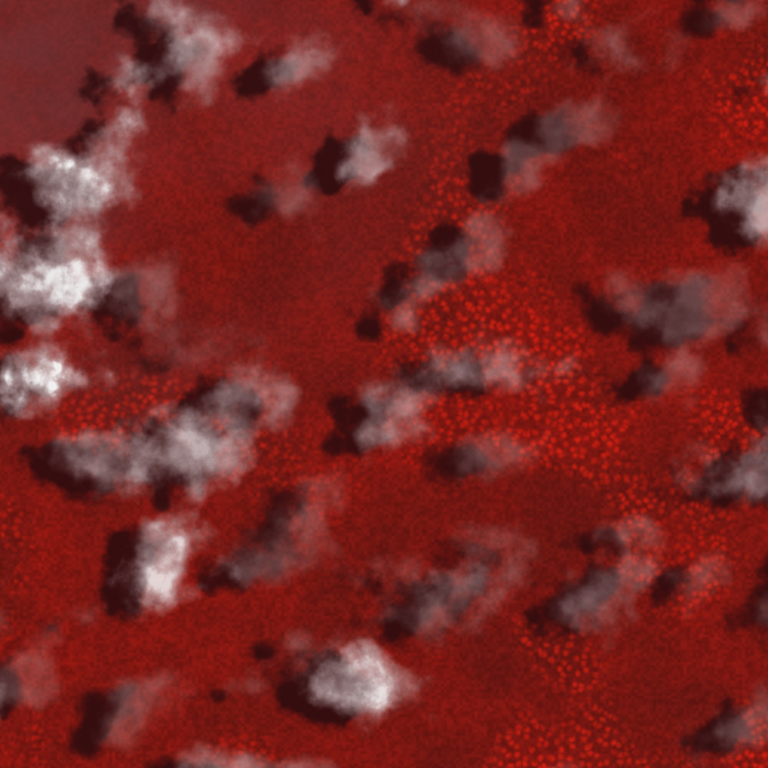
Give the GLSL for this texture, as a Shadertoy shader.

```glsl
// Scattered small clouds over a grainy red plain, seen from straight above.
// Jittered grid cells hold ragged puffs; the same puffs, shifted toward the
// light, give the dark shadows. Cellular specks and layered sines tint the plain.
#define CLOUD_CELLS 7.0
#define CLOUD_COVER 0.80
#define RAGGEDNESS 2.1
#define LIGHT_SHIFT vec2(0.046, 0.013)
#define SHADOW_DEPTH 0.88
#define GRAIN_SCALE 250.0
#define GRAIN_AMOUNT 0.15
#define SPECK_SCALE 85.0
#define DEEP_RED vec3(0.425, 0.085, 0.068)
#define WARM_RED vec3(0.545, 0.088, 0.064)
#define SHADOW_TINT vec3(0.17, 0.045, 0.055)
#define CLOUD_GREY vec3(0.79, 0.72, 0.73)

vec2 hash2(vec2 p) {
    vec3 q = fract(p.xyx * vec3(0.1031, 0.1030, 0.0973));
    q += dot(q, q.yzx + 33.33);
    return fract((q.xx + q.yz) * q.zy);
}

float valueNoise(vec2 p) {
    vec2 i = floor(p), f = fract(p);
    f = f * f * (3.0 - 2.0 * f);
    float low = mix(hash2(i).x, hash2(i + vec2(1, 0)).x, f.x);
    float high = mix(hash2(i + vec2(0, 1)).x, hash2(i + vec2(1, 1)).x, f.x);
    return mix(low, high, f.y);
}

float fbm(vec2 p) {
    float sum = 0.0, amp = 0.52;
    for (int i = 0; i < 5; i++) {
        sum += amp * valueNoise(p);
        p = mat2(1.6, 1.2, -1.2, 1.6) * p + 17.3;
        amp *= 0.5;
    }
    return sum;
}

// Distance to the nearest jittered cell point
float cellular(vec2 p) {
    vec2 id = floor(p);
    float nearest = 2.0;
    for (int y = -1; y <= 1; y++)
    for (int x = -1; x <= 1; x++) {
        vec2 cell = id + vec2(x, y);
        nearest = min(nearest, distance(p, cell + hash2(cell + 40.0)));
    }
    return nearest;
}

// x: visible cloud opacity, y: how much light the cloud blocks
vec2 cloudField(vec2 uv) {
    float ragged = (fbm(uv * 19.0 + 5.0) - 0.5) * RAGGEDNESS;
    vec2 p = uv * CLOUD_CELLS;
    vec2 id = floor(p);
    vec2 field = vec2(0.0);
    for (int y = -1; y <= 1; y++)
    for (int x = -1; x <= 1; x++) {
        vec2 cell = id + vec2(x, y);
        vec2 jitter = hash2(cell + 11.0);
        vec2 kind = hash2(cell + 73.0);
        vec2 shape = hash2(cell + 131.0);
        if (shape.x > CLOUD_COVER) continue;

        // Puffs lean up to the right and are a little elongated
        float lean = mix(-0.2, 0.9, shape.y);
        vec2 q = p - cell - 0.5 - 0.75 * (jitter - 0.5);
        q = mat2(cos(lean), -sin(lean), sin(lean), cos(lean)) * q;
        q *= vec2(0.82, 1.15);
        float radius = mix(0.27, 0.50, kind.y) + 0.12 * kind.x * kind.x;
        float mass = 1.0 - length(q) / radius + ragged;
        float body = smoothstep(-0.05, 0.95, mass);
        float thickness = mix(0.27, 1.0, pow(kind.x, 3.0));
        field = max(field, body * vec2(thickness, mix(0.65, 1.0, kind.x)));
    }
    return field;
}

vec3 redPlain(vec2 uv) {
    // Broad tone from layered sines, broken up by noise
    float tone = sin(uv.x * 5.0 + 2.0 * sin(uv.y * 4.0)) + sin(uv.y * 9.0 - uv.x * 6.0 + 1.0);
    float mottle = fbm(uv * 14.0 + 30.0);
    vec3 color = mix(DEEP_RED, WARM_RED, clamp(0.42 + 0.12 * tone + 1.5 * (mottle - 0.5), 0.0, 1.0));

    // Bright specks gather in loose patches
    float patches = smoothstep(0.50, 0.76, fbm(uv * 7.0 + 61.0) + 0.12 * (uv.x - 0.4));
    float speck = smoothstep(0.55, 0.05, cellular(uv * SPECK_SCALE));
    color += vec3(0.24, 0.025, 0.0) * patches * speck;

    float grain = valueNoise(uv * GRAIN_SCALE) + 0.5 * valueNoise(uv * GRAIN_SCALE * 0.47) - 0.75;
    return color * (1.0 + GRAIN_AMOUNT * 1.5 * grain);
}

void mainImage(out vec4 fragColor, in vec2 fragCoord) {
    vec2 uv = fragCoord / iResolution.y;
    vec3 color = redPlain(uv);

    // Thin veil over the upper left
    float veil = smoothstep(0.80, 0.05, distance(uv, vec2(0.0, 1.0)));
    veil *= smoothstep(0.15, 0.85, fbm(uv * vec2(4.0, 6.0) + 8.0));
    color = mix(color, vec3(0.43, 0.23, 0.25), 0.75 * veil);

    // Shadows fall down to the left
    float shade = cloudField(uv + LIGHT_SHIFT).y;
    color = mix(color, SHADOW_TINT, SHADOW_DEPTH * smoothstep(0.05, 0.75, shade));

    // Billowed cloud bodies with bright cores
    float billow = fbm(uv * 34.0 + 90.0);
    float cloud = cloudField(uv).x * clamp(0.60 + 0.75 * billow, 0.0, 1.1);
    vec3 cloudColor = CLOUD_GREY * (0.86 + 0.28 * billow);
    cloudColor = mix(cloudColor, vec3(0.96), smoothstep(0.68, 1.0, cloud));
    color = mix(color, cloudColor, min(cloud, 0.97));

    fragColor = vec4(clamp(color, 0.0, 1.0), 1.0);
}
```
